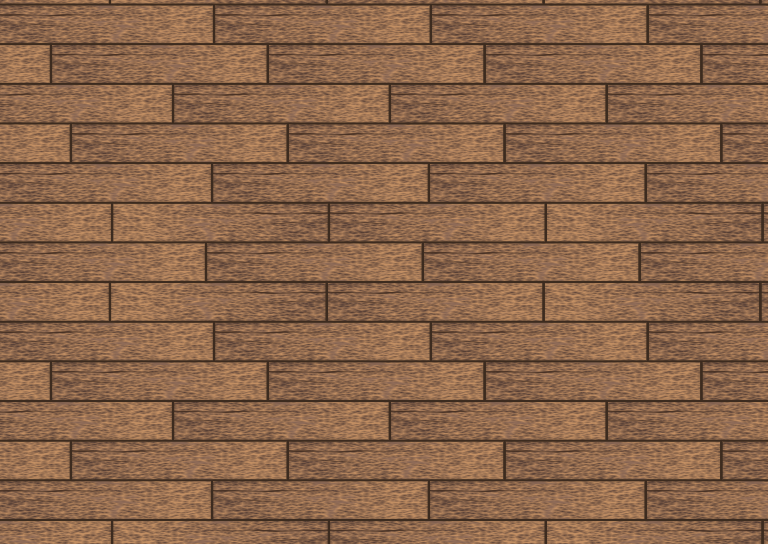
This texture is drawn by a Shadertoy shader. Its source:

```glsl
// Staggered brown wooden planks with fine straight grain, cracks and dark seams.

const float PLANKS_ACROSS = 3.542;
const float ROWS_DOWN = 13.72;
const float TOP_OFFSET = 0.114;         // part of a row visible above the first seam
const float PLANK_ASPECT = 5.49;        // plank length over plank height
const vec2  SEAM_HALF = vec2(0.032, 0.025); // end and long seams, in plank heights
const float SEAM_SHADE = 0.12;
const float GRAIN_CONTRAST = 2.3;
const float GRAIN_LEVEL = 0.60;
const int   CRACKS = 3;
const int   ROW_CYCLE = 8;
const float ROW_SHIFT[ROW_CYCLE] = float[ROW_CYCLE](
    0.987, 0.235, 0.798, 0.327, 0.978, 0.517, 0.950, 0.507);

const vec3 WOOD_DARK  = vec3(0.43, 0.315, 0.25);
const vec3 WOOD_LIGHT = vec3(0.735, 0.54, 0.375);
const vec3 WOOD_GREY  = vec3(0.51, 0.385, 0.33);
const vec3 CRACK_COLOR = vec3(0.25, 0.17, 0.125);
const vec3 SEAM_COLOR  = vec3(0.235, 0.17, 0.12);

vec2 hash2(vec2 p) {
    vec3 h = fract(p.xyx * vec3(0.1031, 0.1030, 0.0973));
    h += dot(h, h.yzx + 33.33);
    return fract((h.xx + h.yz) * h.zy);
}

// Distance to the nearest scattered point
float cellular(vec2 p) {
    vec2 cell = floor(p);
    float nearest = 4.0;
    for (int y = -1; y <= 1; y++)
        for (int x = -1; x <= 1; x++) {
            vec2 c = cell + vec2(x, y);
            vec2 d = c + hash2(c + 40.0) - p;
            nearest = min(nearest, dot(d, d));
        }
    return sqrt(nearest);
}

// Slight bend of the fibres along the plank
float fibreWave(vec2 p) {
    return 0.014 * sin(p.x * 1.9 + p.y * 4.0)
         + 0.008 * sin(p.x * 5.3 - p.y * 7.0 + 1.3);
}

// p is in plank heights, along is 0..1 from the dark end to the light end
vec3 woodColor(vec2 p, float along) {
    vec2 g = vec2(p.x, p.y + fibreWave(p));
    float fine   = cellular(g * vec2(6.5, 22.0));
    float medium = cellular(g * vec2(2.6, 12.0) + 17.0);
    float coarse = cellular(g * vec2(0.9, 3.6) + 31.0);
    float grain = 0.50 * fine + 0.28 * medium + 0.22 * coarse;

    float tone = GRAIN_LEVEL + GRAIN_CONTRAST * (grain - 0.45);
    tone -= 0.26 * (1.0 - smoothstep(0.0, 0.4, along));
    tone += 0.14 * smoothstep(0.5, 0.9, along);

    // Greyish streaks around the middle
    float middle = 1.0 - smoothstep(0.1, 0.4, abs(along - 0.48));
    float streaks = smoothstep(0.45, 0.75, 0.5 * (medium + coarse));
    vec3 wood = mix(WOOD_DARK, WOOD_LIGHT, clamp(tone, -0.25, 1.1));
    return mix(wood, WOOD_GREY, streaks * (0.2 + 0.6 * middle));
}

// Thin, nearly straight cracks that start at the dark end and fade out
float crackMask(vec2 p, float along, float pixel) {
    float mask = 0.0;
    for (int i = 0; i < CRACKS; i++) {
        float k = float(i);
        float height = 0.25 + 0.25 * k + 0.012 * p.x + fibreWave(vec2(p.x, k));
        float halfWidth = 0.019 - 0.005 * k;
        float line = 1.0 - smoothstep(halfWidth - 0.5 * pixel,
                                      halfWidth + 0.5 * pixel, abs(p.y - height));
        float reach = 0.60 - 0.17 * k;
        float fade = 1.0 - smoothstep(0.5 * reach, reach, along);
        float broken = 0.75 + 0.25 * sin(p.x * 5.0 + k * 2.4);
        mask = max(mask, line * fade * broken * (0.9 - 0.32 * k));
    }
    return mask;
}

void mainImage(out vec4 fragColor, in vec2 fragCoord) {
    vec2 uv = fragCoord / iResolution.xy;
    float pixel = ROWS_DOWN / iResolution.y;

    // Plank layout, rows counted from the top
    float down = (1.0 - uv.y) * ROWS_DOWN - TOP_OFFSET;
    float row = mod(floor(down), float(ROW_CYCLE));
    float across = uv.x * PLANKS_ACROSS - ROW_SHIFT[int(row)];
    vec2 local = vec2(fract(across), fract(down));

    // Every other plank is mirrored in two rows of the cycle
    bool mirrored = (row == 5.0 || row == 7.0) && mod(floor(across), 2.0) < 0.5;
    float along = mirrored ? 1.0 - local.x : local.x;
    vec2 p = vec2(along * PLANK_ASPECT, local.y);

    vec3 color = woodColor(p, along);
    color = mix(color, CRACK_COLOR, crackMask(p, along, pixel));

    // Soft shade beside the seams, then the seams
    vec2 edge = min(local, 1.0 - local) * vec2(PLANK_ASPECT, 1.0);
    vec2 gap = edge - SEAM_HALF;
    float nearest = min(gap.x, gap.y);
    color *= 1.0 - SEAM_SHADE * exp(-max(nearest, 0.0) * 25.0);
    float seam = 1.0 - smoothstep(-0.5 * pixel, 0.5 * pixel, nearest);
    fragColor = vec4(mix(color, SEAM_COLOR, seam), 1.0);
}
```
